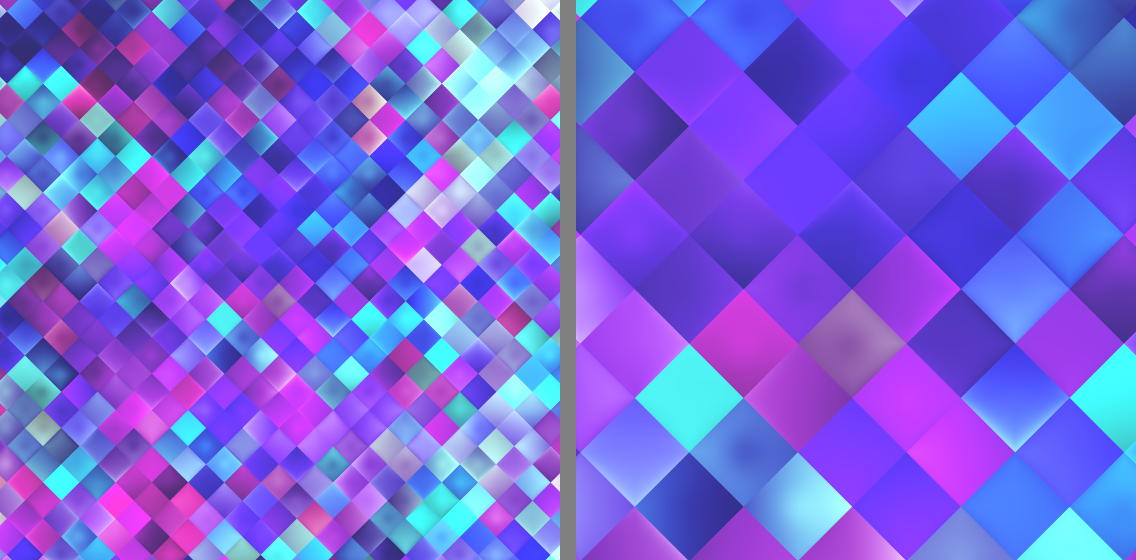
Left: the whole. Right: its middle third, enlarged.
Write a Shadertoy shader that draws this background.

```glsl
// A mosaic of diamonds in violet, blue, magenta and cyan: square grids turned by 45 degrees,
// four sizes each double the last, are summed per colour channel. Every cell has its own
// tint, slope, rim glow and centre spot; a tone curve then lifts the sum to neon colours.

const float DIAMONDS = 15.45;               // diamond diagonals across the canvas
const vec2 GRID_ORIGIN = vec2(15.33, 1.05); // corner shared by all grid sizes
const int OCTAVES = 4;
const float FIRST_WEIGHT = 0.32;            // share of the smallest diamonds
const float WEIGHT_DECAY = 0.66;
const float PLAIN_CHANCE = 0.28;            // small cells that merge into larger ones
const float SLOPE = 0.14;
const float RIM_GLOW = 0.50;
const float RIM_FALLOFF = 5.0;
const float SPOT = 0.30;
const vec3 TONE_LOW = vec3(0.28, 0.43, 0.08);
const vec3 TONE_HIGH = vec3(0.93, 0.80, 0.74);
const vec3 FLOOR_COLOR = vec3(0.25, 0.23, 0.46);
const vec3 PEAK_COLOR = vec3(1.0, 1.0, 1.0);
const vec3 RIGHT_TINT = vec3(-0.01, 0.04, 0.03);
const int SAMPLES = 3;                      // per axis, for smooth edges

vec3 hash3(vec3 p) {
    p = fract(p * vec3(0.1031, 0.1030, 0.0973));
    p += dot(p, p.yxz + 33.33);
    return fract((p.xxy + p.yxx) * p.zyx);
}

// One grid: random tint plus soft light inside each cell, centred on zero
vec3 cellLayer(vec2 p, float seed) {
    vec2 id = floor(p);
    vec2 q = 2.0 * fract(p) - 1.0;
    vec3 tint = hash3(vec3(id + 71.0, seed)) - 0.5;
    vec3 light = hash3(vec3(id + 137.0, seed + 19.0)) - 0.5;
    vec3 extra = hash3(vec3(id + 211.0, seed + 43.0));

    if (seed < 2.0 && extra.z < PLAIN_CHANCE) tint *= 0.1;

    float edge = 1.0 - max(abs(q.x), abs(q.y));
    float rim = exp(-RIM_FALLOFF * edge);
    // Favour two adjoining sides so that rims look lit from one direction
    vec2 side = sign(light.xy);
    rim *= smoothstep(-1.2, 1.0, dot(q, side));
    float spot = exp(-3.5 * dot(q, q));

    float shade = SLOPE * dot(q, light.xy) * 2.0
                + RIM_GLOW * light.z * rim
                + SPOT * (extra.x - 0.5) * spot * step(0.45, extra.y);
    return tint + shade;
}

vec3 mosaic(vec2 uv) {
    vec2 p = vec2(uv.x + uv.y, uv.x - uv.y) * DIAMONDS - GRID_ORIGIN;
    vec3 sum = vec3(0.5);
    float weight = FIRST_WEIGHT;
    float size = 1.0;
    for (int i = 0; i < OCTAVES; i++) {
        sum += weight * cellLayer(p / size, float(i) * 7.0 + 1.0);
        weight *= WEIGHT_DECAY;
        size *= 2.0;
    }
    // Cooler, brighter cells towards the right
    sum += RIGHT_TINT * smoothstep(0.45, 0.9, uv.x);
    // Push red and green apart: magenta against cyan
    float split = 0.08 * (sum.r - sum.g);
    sum.rg += vec2(split, -split);

    vec3 tone = smoothstep(TONE_LOW, TONE_HIGH, sum);
    vec3 color = mix(FLOOR_COLOR, PEAK_COLOR, tone);
    // Strong red or green carries some blue, keeping the neon look
    color.b = max(color.b, max(color.g, 0.85 * color.r));
    // Dim the cells whose whole sum is low
    float level = dot(sum, vec3(1.0 / 3.0));
    return color * mix(0.8, 1.04, smoothstep(0.3, 0.5, level));
}

void mainImage(out vec4 fragColor, in vec2 fragCoord) {
    vec3 total = vec3(0.0);
    for (int j = 0; j < SAMPLES; j++) {
        for (int i = 0; i < SAMPLES; i++) {
            vec2 offset = (vec2(i, j) + 0.5) / float(SAMPLES) - 0.5;
            total += mosaic((fragCoord + offset) / iResolution.xy);
        }
    }
    fragColor = vec4(total / float(SAMPLES * SAMPLES), 1.0);
}
```
